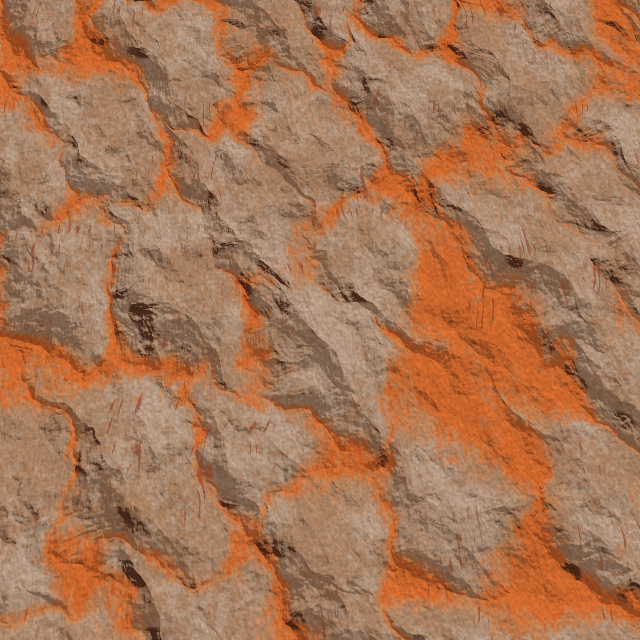
Give the GLSL for this texture, as a WebGL 2 fragment shader.

```glsl
#version 300 es
precision highp float;

uniform vec2 u_resolution;
out vec4 fragColor;

float hash(vec2 p) {
  vec3 a = fract(p.xyx * 0.1031);
  a += dot(a, a.yzx + 33.33);
  return fract((a.x + a.y) * a.z);
}

float noise(vec2 p) {
  vec2 i = floor(p), f = fract(p);
  f = f * f * (3.0 - 2.0 * f);
  vec2 e = vec2(0.0, 1.0);
  return mix(mix(hash(i), hash(i + e.yx), f.x),
             mix(hash(i + e.xy), hash(i + e.yy), f.x), f.y);
}

float fbm(vec2 p, int octaves) {
  float sum = 0.0, amp = 0.5, total = 0.0;
  for (int i = 0; i < octaves; i++) {
    sum += amp * noise(p);
    total += amp;
    amp *= 0.5;
    p = mat2(1.6, 1.2, -1.2, 1.6) * p + 17.3;
  }
  return sum / total;
}

mat2 rotation(float angle) {
  float c = cos(angle), s = sin(angle);
  return mat2(c, s, -s, c);
}

// Receding ground: features shrink towards the top
vec2 groundPlane(vec2 uv) {
  return vec2((uv.x - 0.5) * (1.0 + 0.6 * uv.y), uv.y * (1.0 + 0.35 * uv.y)) * 4.4 + 20.0;
}

// Upper envelope of lopsided roofs: x is height, y is distance from a crease
vec2 rocks(vec2 q) {
  q += 0.6 * (vec2(fbm(q * 1.4, 3), fbm(q * 1.4 + 41.0, 3)) - 0.5);
  q += 0.2 * (vec2(fbm(q * 5.0, 4), fbm(q * 5.0 + 73.0, 4)) - 0.5);
  vec2 r = vec2(dot(q, vec2(0.87, 0.5)), 0.6 * dot(q, vec2(0.5, -0.87)));
  vec2 cell = floor(r);
  float top = -0.1, second = -0.1;
  for (int y = -1; y <= 1; y++) {
    for (int x = -1; x <= 1; x++) {
      vec2 id = cell + vec2(x, y);
      vec2 jitter = vec2(hash(id), hash(id + 57.0));
      vec2 d = r - id - 0.2 - 0.6 * jitter;
      d = rotation((hash(id + 19.0) - 0.5) * 0.9) * d;
      float peak = 0.6 + 0.4 * hash(id + 91.0);
      float across = max(0.8 * d.x, -1.5 * d.x);
      float along = max(1.2 * d.y, -0.8 * d.y);
      float roof = peak - across - along;
      second = max(second, min(top, roof));
      top = max(top, roof);
    }
  }
  return vec2(top, top - second);
}

// Large and small rocks, crumbs and downward grooves
float surface(vec2 q) {
  float blocks = 0.75 * rocks(q).x + 0.2 * rocks(q * 2.3 + 7.0).x;
  float crumbs = 0.2 * fbm(q * 3.0, 6);
  float grooves = 0.045 * fbm(q * vec2(22.0, 7.0), 3);
  return blocks + crumbs + grooves;
}

// Gritty skin of the stone
float grit(vec2 q) {
  return fbm(q * vec2(52.0, 34.0), 2);
}

void main() {
  vec2 uv = gl_FragCoord.xy / min(u_resolution.x, u_resolution.y);
  vec2 q = groundPlane(uv);

  // Slope towards the light at the upper right
  vec2 toLight = normalize(vec2(0.35, 0.8));
  float reach = 0.01;
  float lit = (surface(q) - surface(q + toLight * reach)) / reach;
  float gritLit = grit(q) - grit(q + toLight * 0.013);
  vec2 bed = rocks(q);

  // Tan and grey stone
  float blotch = fbm(q * 2.3 + 8.0, 5);
  float flecks = fbm(q * vec2(27.0, 17.0), 3);
  vec3 tanStone = vec3(0.63, 0.475, 0.36);
  vec3 greyStone = vec3(0.66, 0.545, 0.455);
  vec3 color = mix(tanStone, greyStone, smoothstep(0.38, 0.6, 0.5 * blotch + 0.5 * flecks));

  // Pale worn edges
  float worn = smoothstep(0.5, 1.2, lit) * smoothstep(0.45, 0.65, blotch);
  color = mix(color, vec3(0.69, 0.60, 0.54), 0.5 * worn);

  // Orange dust in creases and low ground
  float patches = fbm(q * vec2(2.8, 2.0) + 31.0, 5) - 0.5;
  float crease = smoothstep(0.3, 0.0, bed.y) * smoothstep(0.7, 0.25, bed.x);
  float basin = smoothstep(0.45, -0.1, bed.x);
  float dust = 0.55 * crease + 0.5 * basin + 1.1 * patches + 0.7 * (flecks - 0.5);
  color = mix(color, vec3(0.71, 0.47, 0.31), smoothstep(0.25, 0.65, dust));
  color = mix(color, vec3(0.78, 0.39, 0.17), smoothstep(0.55, 1.05, dust));

  // Brown steep faces
  float steep = smoothstep(0.3, 1.4, -lit);
  color *= mix(vec3(1.0), vec3(0.84, 0.80, 0.77), steep);
  color *= 1.0 + 0.07 * clamp(lit, -1.6, 0.9);

  // Thin rusty cracks
  vec2 bent = q + 0.12 * vec2(noise(q * 4.0), 0.0);
  float cracks = smoothstep(0.80, 0.94, noise(bent * vec2(42.0, 5.5)));
  cracks *= smoothstep(0.5, 0.66, fbm(q * 1.9 + 63.0, 3));
  color = mix(color, vec3(0.54, 0.24, 0.14), 0.6 * cracks);

  // Small dark hollows under the steepest faces
  float hollow = smoothstep(1.4, 2.2, -lit) * smoothstep(0.6, 0.75, noise(q * 6.0 + 12.0));
  color = mix(color, vec3(0.22, 0.10, 0.06), 0.8 * hollow);

  // Grit relief and speckle
  color *= 1.0 + 0.2 * gritLit + 0.12 * (noise(uv * 250.0) - 0.5);
  fragColor = vec4(color, 1.0);
}
```
